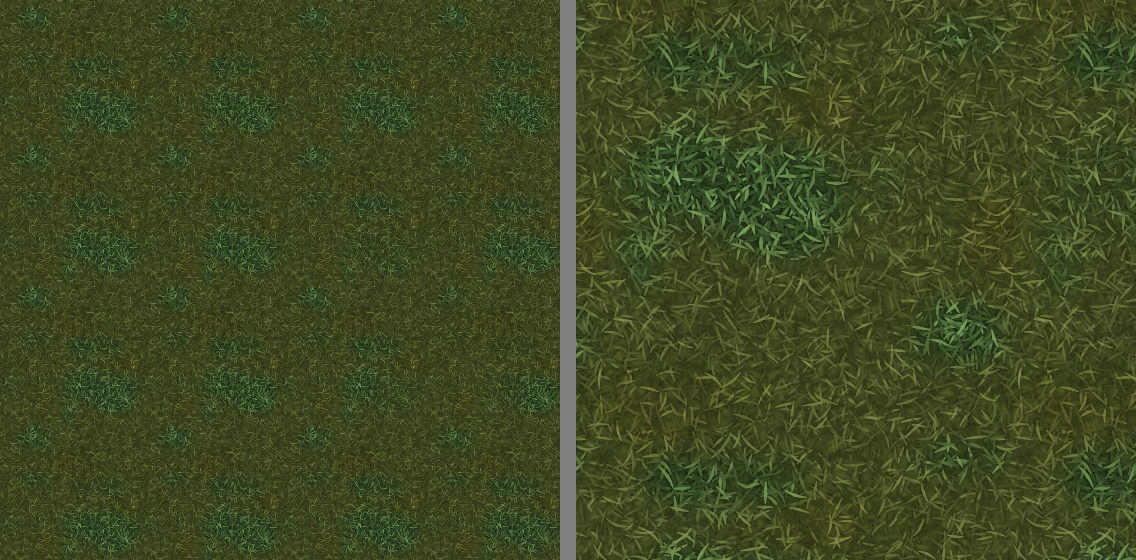
Left, the full canvas; right, a detail of the centre.
This texture is drawn by a Shadertoy shader. Its source:

```glsl
const float REPEATS = 4.0;
const float CELLS = 27.0;   // blade cells along one repeat
const int LAYERS = 6;

const vec3 DRY_SOIL = vec3(0.240, 0.278, 0.116);
const vec3 DRY_DARK = vec3(0.190, 0.225, 0.092);
const vec3 DRY_LIGHT = vec3(0.500, 0.555, 0.290);
const vec3 LUSH_SOIL = vec3(0.155, 0.215, 0.105);
const vec3 LUSH_DARK = vec3(0.175, 0.265, 0.125);
const vec3 LUSH_LIGHT = vec3(0.470, 0.640, 0.360);
const vec3 BROWN_TINT = vec3(1.05, 0.96, 0.88);

float hash(vec2 p) {
    return fract(sin(dot(p, vec2(127.1, 311.7))) * 43758.5);
}

// Value noise that wraps after the given number of cells
float wrapNoise(vec2 p, float period) {
    vec2 i = floor(p);
    vec2 f = fract(p);
    f = f * f * (3.0 - 2.0 * f);
    float a = hash(mod(i, period));
    float b = hash(mod(i + vec2(1, 0), period));
    float c = hash(mod(i + vec2(0, 1), period));
    float d = hash(mod(i + vec2(1, 1), period));
    return mix(mix(a, b, f.x), mix(c, d, f.x), f.y);
}

float wrapFbm(vec2 tile, float period) {
    float sum = 0.0;
    float weight = 0.5;
    for (int i = 0; i < 4; i++) {
        sum += weight * wrapNoise(tile * period, period);
        period *= 2.0;
        weight *= 0.5;
    }
    return sum / 0.9375;
}

// Soft elliptical spot that wraps around the repeat
float spot(vec2 tile, vec2 center, vec2 size) {
    vec2 d = (fract(tile - center + 0.5) - 0.5) / size;
    return exp(-dot(d, d));
}

float lushness(vec2 tile, float ragged) {
    float s = spot(tile, vec2(0.85, 0.15), vec2(0.17, 0.14));
    s += 0.85 * spot(tile, vec2(0.62, 0.25), vec2(0.22, 0.11));
    s += 0.75 * spot(tile, vec2(0.48, 0.05), vec2(0.07, 0.12));
    s += 0.95 * spot(tile, vec2(0.23, 0.87), vec2(0.15, 0.12));
    s += 0.75 * spot(tile, vec2(0.70, 0.53), vec2(0.25, 0.10));
    s += 0.50 * spot(tile, vec2(0.05, 0.28), vec2(0.13, 0.10));
    s += 0.45 * spot(tile, vec2(0.27, 0.61), vec2(0.12, 0.10));
    return smoothstep(0.12, 0.95, s + (ragged - 0.5) * 1.1);
}

float brownness(vec2 tile, float ragged) {
    float s = spot(tile, vec2(0.52, 0.68), vec2(0.20, 0.13));
    s += spot(tile, vec2(0.33, 0.10), vec2(0.10, 0.16));
    s += spot(tile, vec2(0.92, 0.42), vec2(0.18, 0.10));
    return clamp(s + (ragged - 0.5) * 0.8, 0.0, 1.0);
}

// Distance to a bent, tapering blade; q is measured from its middle
float bladeDistance(vec2 q, float angle, float halfLength, float halfWidth, float bend) {
    float c = cos(angle);
    float s = sin(angle);
    q = vec2(c * q.x + s * q.y, c * q.y - s * q.x);
    q.y += bend * q.x * q.x;
    float along = clamp(q.x, -halfLength, halfLength);
    float taper = 1.0 - 0.6 * abs(along) / halfLength;
    return length(q - vec2(along, 0.0)) - halfWidth * taper;
}

// Lay one layer of blades and their soft shadows over the ground
vec3 addBlades(vec3 color, vec2 tile, float seed, float lush, float aa) {
    vec2 p = tile * CELLS;
    vec2 base = floor(p);
    float halfWidth = mix(0.095, 0.125, lush);
    for (int y = -1; y <= 1; y++) {
        for (int x = -1; x <= 1; x++) {
            vec2 cell = base + vec2(x, y);
            vec2 id = mod(cell, CELLS) + seed * 37.0;
            vec2 root = cell + vec2(hash(id + 0.3), hash(id + 1.7));
            float angle = 6.2832 * hash(id + 2.9);
            float halfLength = mix(0.35, 0.80, hash(id + 4.1));
            float bend = 0.7 * (hash(id + 5.3) - 0.5);
            float d = bladeDistance(p - root, angle, halfLength, halfWidth, bend);
            float tone = hash(id + 6.7);
            tone *= tone;
            vec3 blade = mix(mix(DRY_DARK, DRY_LIGHT, tone), mix(LUSH_DARK, LUSH_LIGHT, tone), lush);
            float shadow = 1.0 - smoothstep(0.0, 0.12 + aa, d);
            float cover = 1.0 - smoothstep(-0.5 * aa, 0.5 * aa, d);
            color *= 1.0 - shadow * mix(0.08, 0.13, lush);
            color = mix(color, blade, cover * mix(0.75, 0.95, lush));
        }
    }
    return color;
}

void mainImage(out vec4 fragColor, in vec2 fragCoord) {
    vec2 uv = fragCoord / iResolution.xy;
    vec2 tile = fract(uv * REPEATS);
    float aa = REPEATS * CELLS / iResolution.y;

    // Patches repeat, while broad wear thins a few of them
    float ragged = wrapFbm(tile, 7.0);
    float wear = smoothstep(0.70, 0.90, wrapNoise(uv * 7.0 + 3.0, 64.0));
    float lush = lushness(tile, ragged) * (1.0 - 0.65 * wear);
    float brown = brownness(tile, ragged) * (1.0 - lush);

    // Ground and grass
    vec3 color = mix(DRY_SOIL, LUSH_SOIL, lush);
    color *= 0.75 + 0.5 * wrapNoise(tile * 96.0, 96.0);
    for (int i = 0; i < LAYERS; i++) {
        color = addBlades(color, tile, float(i) + 1.0, lush, aa);
    }

    // Dry tint and gentle mottling
    color *= mix(vec3(1.0), BROWN_TINT, brown);
    color *= 1.01 + 0.12 * wrapFbm(tile + 0.37, 5.0);
    fragColor = vec4(color, 1.0);
}
```
